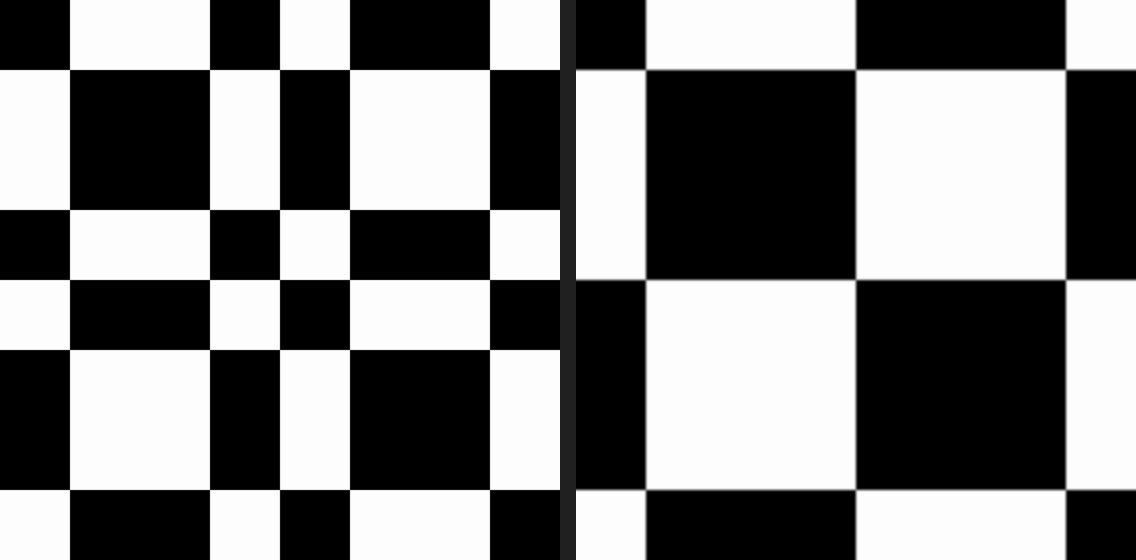
Left, the full canvas; right, a detail of the centre.
Give the GLSL for this pattern, as a three.js fragment shader.

```glsl
// Black and white checkerboard of narrow and wide bands, two repeats each way.
#define REPEATS 2
#define NARROW 0.25      // narrow band, as a share of one repeat
#define SOFTNESS 0.00144 // half width of the smoothed edge
#define INK vec3(0.0)
#define PAPER vec3(0.992)

varying vec2 vUv;

// Turns from 1 to -1 across an edge
float flip(float x, float edge) {
  return 1.0 - 2.0 * smoothstep(edge - SOFTNESS, edge + SOFTNESS, x);
}

// Alternating sign of the bands: narrow, wide, narrow in each repeat
float bands(float x) {
  float size = 1.0 / float(REPEATS);
  float s = 1.0;
  for (int i = 0; i < REPEATS; i++) {
    float start = float(i) * size;
    if (i > 0) s *= flip(x, start);
    s *= flip(x, start + NARROW * size);
    s *= flip(x, start + (1.0 - NARROW) * size);
  }
  return s;
}

void main() {
  // Crossing the two sets of bands gives the checks
  float check = 0.5 + 0.5 * bands(vUv.x) * bands(vUv.y);
  gl_FragColor = vec4(mix(INK, PAPER, check), 1.0);
}
```
